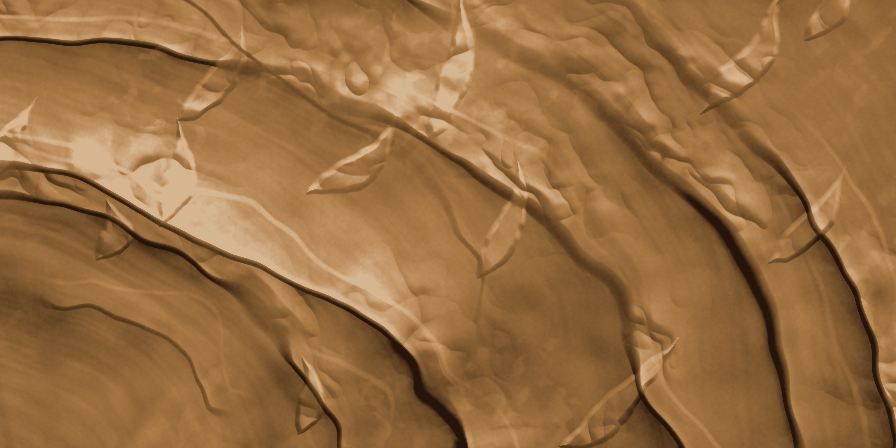
This texture is drawn by a Shadertoy shader. Its source:

```glsl
const vec2  SWIRL_CENTER = vec2(0.10, -0.25);
const vec2  SWIRL_SCALE  = vec2(1.0, 1.3);
const vec2  LIGHT_DIR    = vec2(0.35, 0.94);
const float SLOPE_STEP   = 0.004;
const float RELIEF_GAIN  = 3.1;
const float SHADE_LIMIT  = 2.0;
const float BASE_TONE    = 2.9;
const float LIP_FALLOFF  = 5.5;
const float SHADOW_WIDTH = 0.09;
const float TEAR_HEIGHT  = 0.042;
const float STREAK_TILT  = 0.35;
const float GRAIN        = 0.25;
const int   FLAKES       = 13;

// Spread strokes: radius, lip height, shadow depth, spiral tilt
const int STROKES = 7;
const vec4 STROKE[STROKES] = vec4[](
    vec4(0.60, 0.020, 0.6, 0.20), vec4(0.83, 0.055, 1.2, 0.30),
    vec4(1.02, 0.110, 1.8, 0.12), vec4(1.33, 0.010, 0.3, 0.65),
    vec4(1.51, 0.085, 1.5, 0.00), vec4(1.84, 0.090, 1.8, 0.05),
    vec4(2.07, 0.090, 2.0, 0.20));

// Tones from deep crevice to glossy crest
const int TONES = 7;
const vec3 TONE[TONES] = vec3[](
    vec3(0.14, 0.08, 0.04), vec3(0.32, 0.21, 0.11), vec3(0.46, 0.32, 0.17),
    vec3(0.57, 0.40, 0.22), vec3(0.66, 0.47, 0.27), vec3(0.75, 0.57, 0.38),
    vec3(0.84, 0.71, 0.57));

float hash(vec2 p) {
    return fract(sin(dot(p, vec2(127.1, 311.7))) * 43758.5);
}

float noise(vec2 p) {
    vec2 cell = floor(p), f = fract(p);
    f = f * f * (3.0 - 2.0 * f);
    return mix(mix(hash(cell), hash(cell + vec2(1, 0)), f.x),
               mix(hash(cell + vec2(0, 1)), hash(cell + vec2(1, 1)), f.x), f.y);
}

float fbm(vec2 p) {
    float sum = 0.0, amp = 0.53;
    for (int i = 0; i < 4; i++) {
        sum += amp * noise(p);
        p = mat2(1.6, 1.2, -1.2, 1.6) * p + 3.7;
        amp *= 0.5;
    }
    return sum;
}

float crease(vec2 p) {
    return abs(2.0 * noise(p) - 1.0);
}

// Leaf-shaped peaks pulled up by the knife: coverage from 0 to 1
float flakes(vec2 p) {
    float cover = 0.0;
    p += 0.05 * (vec2(fbm(p * 7.0), fbm(p * 7.0 + 40.0)) - 0.5);
    for (int i = 0; i < FLAKES; i++) {
        float id = float(i);
        vec2 q = p - vec2((id + hash(vec2(id, 3.0))) * 2.0 / float(FLAKES), hash(vec2(id, 8.0)));
        float turn = 0.1 + 0.8 * hash(vec2(id, 5.0));
        q = mat2(cos(turn), sin(turn), -sin(turn), cos(turn)) * q;
        float t = q.y / (0.07 + 0.11 * hash(vec2(id, 6.0)));
        float halfWidth = 0.032 * (1.0 - t * t) * (1.0 - 0.5 * t);
        float edge = abs(q.x + 0.03 * t * t) - halfWidth;
        cover = max(cover, (1.0 - smoothstep(-0.012, 0.003, edge)) * step(abs(t), 1.0));
    }
    return cover;
}

// Returns surface height in x and painted tone offset in y
vec2 surface(vec2 p) {
    vec2 q = (p - SWIRL_CENTER) * SWIRL_SCALE;
    float angle = atan(q.y, q.x);
    float arc = angle * 1.4;
    float radius = length(q) + 0.18 * (fbm(p * 2.0 + 5.0) - 0.5);
    float streakRadius = radius - STREAK_TILT * (angle - 0.85);

    // Creased folds, used where a lip is torn
    float warp = fbm(p * 5.0);
    float fold = crease(vec2(streakRadius * 12.0, arc * 4.5) + 2.2 * warp)
               + 0.4 * crease(p * 17.0 + 3.0 * warp);
    float height = 0.09 * fbm(p * 2.2 + 9.0);
    float tone = 0.0, crestZone = 0.0, tearZone = 0.0;

    for (int i = 0; i < STROKES; i++) {
        vec4 stroke = STROKE[i];
        float row = float(i) * 7.0;
        float drift = 0.10 * (noise(vec2(arc * 1.8 + 4.0, row + 2.0)) - 0.5)
                    + 0.03 * (noise(vec2(arc * 8.0, row + 3.0)) - 0.5);
        float d = radius - stroke.x - stroke.w * (angle - 0.85) + drift;
        float size = stroke.y / 0.1;
        float lift = 0.06 + 1.1 * smoothstep(0.15, 0.75, noise(vec2(arc * 3.0, row + 1.0)));
        float edge = mix(0.035, 0.007, min(lift, 1.0));
        float lip = smoothstep(-edge, edge, d);

        // Raised lip with its soft undercut shadow
        height += stroke.y * lift * lip * exp(-LIP_FALLOFF * max(d, 0.0));
        tone -= stroke.z * lift * (1.0 - lip) * exp(min(d, 0.0) / SHADOW_WIDTH);
        float rim = (d - 0.012) / 0.010;
        tone += 0.7 * size * lift * exp(-rim * rim);

        // Narrow strip pressed along the lip
        float strip = d - 0.04 - 0.13 * noise(vec2(arc * 2.5, row + 4.0));
        height += 0.009 * size * lift * lift * (1.0 - smoothstep(-0.008, 0.008, strip));

        // Deep crevice that opens only in places
        float open = smoothstep(0.5, 0.75, noise(vec2(arc * 2.6 + 6.0, row + 5.0)));
        float gap = (d + 0.012) / (0.004 + 0.012 * open);
        tone -= 2.2 * open * smoothstep(1.4, 2.0, stroke.z) * exp(-gap * gap);

        float torn = smoothstep(0.45, 0.75, noise(vec2(arc * 4.2 + 1.5, row)));
        tearZone += size * torn * lip * exp(-max(d - 0.07, 0.0) * 13.0);
        crestZone += size * exp(-abs(d - 0.05) * 10.0);
    }
    float flake = flakes(p);
    tearZone = min(tearZone + 0.6 * flake, 1.0);
    height += (TEAR_HEIGHT * tearZone + 0.006 * min(crestZone, 1.0)) * fold + 0.014 * flake;
    tone += tearZone * (1.5 * fold - 0.1) + 0.35 * flake;

    // Knife streaks and broad bands that follow the swirl
    float streakGain = 0.3 + 0.6 * min(crestZone, 1.0);
    height += streakGain * (0.010 * noise(vec2(streakRadius * 24.0, arc * 1.6))
                          + 0.002 * noise(vec2(streakRadius * 70.0, arc * 2.5)));
    tone += 2.4 * (fbm(vec2(streakRadius * 4.0, arc * 1.6) + 14.0) - 0.5);
    return vec2(height, tone);
}

vec3 toneColor(float tone) {
    vec3 color = TONE[0];
    for (int i = 1; i < TONES; i++)
        color = mix(color, TONE[i], clamp(tone - float(i - 1), 0.0, 1.0));
    return color;
}

void mainImage(out vec4 fragColor, in vec2 fragCoord) {
    vec2 p = fragCoord / iResolution.y;
    vec2 here = surface(p);
    float slope = (here.x - surface(p + LIGHT_DIR * SLOPE_STEP).x) / SLOPE_STEP;
    float limit = slope < 0.0 ? SHADE_LIMIT : 1.0;
    float tone = BASE_TONE + here.y + RELIEF_GAIN * slope / (1.0 + limit * abs(slope));

    // Broad mottling, pale specks and fine grain
    tone += 2.2 * (fbm(p * 2.2 + 20.0) - 0.5);
    float speckArea = smoothstep(0.45, 0.70, fbm(p * 2.5 + 31.0));
    tone += 0.6 * speckArea * smoothstep(0.55, 0.90, noise(p * 38.0 + 3.0 * fbm(p * 19.0)));
    tone += GRAIN * (noise(p * 190.0) - 0.5);

    fragColor = vec4(toneColor(tone), 1.0);
}
```
